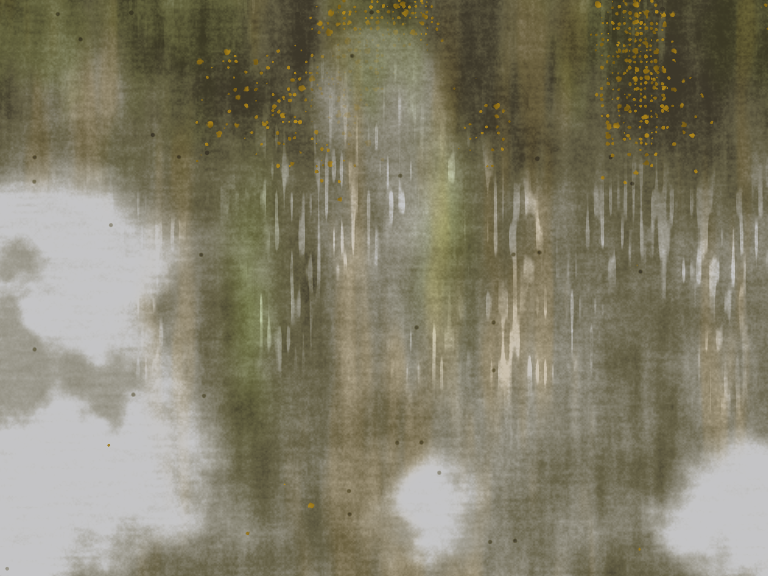
A Shadertoy shader for this texture:

```glsl
// Weathered plaster wall: white paint under olive grime, vertical runs and yellow lichen.

const vec3 SOOT   = vec3(0.24, 0.22, 0.165);
const vec3 OLIVE  = vec3(0.40, 0.38, 0.275);
const vec3 STONE  = vec3(0.52, 0.505, 0.44);
const vec3 CHALK  = vec3(0.64, 0.63, 0.59);
const vec3 PAINT  = vec3(0.77, 0.77, 0.775);
const vec3 ALGAE  = vec3(0.97, 1.04, 0.80);
const vec3 RUST   = vec3(1.03, 0.98, 0.88);
const vec3 LICHEN = vec3(0.62, 0.47, 0.07);
const float MID_TONE = 0.515;
const float TOP_TONE = 0.335;
const float PAINT_TONE = 0.765;
const float GRAIN = 0.055;

float hash(vec2 p) {
    vec3 q = fract(vec3(p.xyx) * 0.1031);
    q += dot(q, q.yzx + 33.33);
    return fract((q.x + q.y) * q.z);
}

float noise(vec2 p) {
    vec2 i = floor(p), f = fract(p);
    f = f * f * (3.0 - 2.0 * f);
    return mix(mix(hash(i), hash(i + vec2(1, 0)), f.x),
               mix(hash(i + vec2(0, 1)), hash(i + vec2(1, 1)), f.x), f.y);
}

float fbm(vec2 p) {
    float sum = 0.0, amp = 0.5;
    for (int i = 0; i < 5; i++) {
        sum += amp * noise(p);
        p = mat2(1.6, 1.2, -1.2, 1.6) * p + 17.3;
        amp *= 0.5;
    }
    return sum / 0.97;
}

// Noise stretched along y, without rotation between octaves
float streaks(vec2 p) {
    return 0.5 * noise(p) + 0.3 * noise(p * 2.3 + 9.1) + 0.2 * noise(p * 5.1 + 4.7);
}

float blob(vec2 p, vec2 centre, vec2 radius) {
    vec2 q = (p - centre) / radius;
    return exp(-dot(q, q));
}

vec3 wallColour(float tone) {
    vec3 c = mix(SOOT, OLIVE, smoothstep(0.20, 0.42, tone));
    c = mix(c, STONE, smoothstep(0.38, 0.55, tone));
    c = mix(c, CHALK, smoothstep(0.50, 0.67, tone));
    return mix(c, PAINT, smoothstep(0.62, 0.77, tone));
}

// One jittered spot per cell, kept where clusters are dense
float lichenSpots(vec2 p, float cells, float seed) {
    vec2 g = p * cells, id = floor(g);
    vec2 centre = 0.35 + 0.3 * vec2(hash(id + seed), hash(id + seed + 31.7));
    vec2 home = (id + 0.5) / cells;
    float cluster = smoothstep(0.42, 0.75, noise(home * vec2(8.0, 3.5) + 5.2));
    float band = smoothstep(0.66, 0.86, home.y) * smoothstep(0.28, 0.6, home.x)
               * (1.0 - 0.7 * smoothstep(1.12, 1.25, home.x));
    float keep = step(hash(id + seed + 77.0), 0.6 * cluster * band);
    float radius = mix(0.10, 0.34, hash(id + seed + 53.0));
    float d = length(fract(g) - centre) + 0.22 * (noise(p * 260.0) - 0.5);
    return keep * (1.0 - smoothstep(radius - 0.09, radius + 0.09, d));
}

void mainImage(out vec4 fragColor, in vec2 fragCoord) {
    vec2 uv = fragCoord / iResolution.xy;
    vec2 p = fragCoord / iResolution.y;
    float cloud = fbm(p * 4.5 + 3.0);
    float mottle = fbm(p * 11.0 + 40.0);
    float runs = streaks(p * vec2(13.0, 1.7) + 21.0);
    float fineRuns = streaks(p * vec2(48.0, 6.0) + 60.0);
    vec2 w = uv + 0.07 * (vec2(cloud, mottle) - 0.5);

    // Grime fading downward, broken by runs
    float grime = smoothstep(0.60, 0.86, uv.y + 0.28 * (cloud - 0.5) + 0.22 * (runs - 0.5));
    float tone = mix(MID_TONE, TOP_TONE, grime);
    tone += 0.28 * (runs - 0.5) + 0.13 * (fineRuns - 0.5) + 0.22 * (mottle - 0.5);
    tone -= 0.13 * blob(w, vec2(0.285, 0.50), vec2(0.035, 0.30));
    tone -= 0.10 * blob(w, vec2(0.395, 0.52), vec2(0.030, 0.22));
    tone -= 0.12 * blob(w, vec2(0.65, 0.62), vec2(0.060, 0.15));
    tone -= 0.12 * blob(w, vec2(0.43, 0.08), vec2(0.065, 0.16));
    tone -= 0.09 * blob(w, vec2(0.90, 0.84), vec2(0.085, 0.25));
    tone += 0.12 * blob(w, vec2(0.10, 0.82), vec2(0.080, 0.13));

    // Pale arch and bare paint areas
    float arch = blob(w, vec2(0.49, 0.83), vec2(0.085, 0.15));
    arch += 0.7 * blob(w, vec2(0.54, 0.66), vec2(0.065, 0.15));
    tone = mix(tone, 0.60 + 0.25 * (mottle - 0.5), 0.8 * smoothstep(0.25, 0.7, arch));
    float bare = blob(w, vec2(0.06, 0.53), vec2(0.20, 0.18))
               + blob(w, vec2(0.03, 0.18), vec2(0.25, 0.23))
               + blob(w, vec2(1.00, 0.08), vec2(0.17, 0.17))
               + 0.8 * blob(w, vec2(0.56, 0.12), vec2(0.09, 0.13));
    bare = smoothstep(0.28, 0.75, bare + 0.9 * (cloud - 0.5) + 0.35 * (mottle - 0.5));
    float stain = smoothstep(0.52, 0.68, fbm(p * 6.0 + 80.0));
    float paintTone = PAINT_TONE - 0.15 * stain + 0.05 * (mottle - 0.5);
    tone = mix(tone, paintTone, bare);

    // Flaked vertical scratches and brushed horizontal marks
    float flakes = smoothstep(0.58, 0.82, noise(p * vec2(150.0, 17.0)));
    flakes *= smoothstep(0.48, 0.66, fbm(p * vec2(8.0, 5.0) + 12.0));
    tone += 0.19 * flakes * smoothstep(0.15, 0.4, uv.y) * (1.0 - 0.7 * grime) * (1.0 - bare);
    tone += 0.045 * (noise(p * vec2(22.0, 160.0)) - 0.5);
    tone += GRAIN * (noise(p * 190.0) + noise(p * 370.0) - 1.0) * mix(1.0, 0.5, bare);

    // Small dark pits
    vec2 pit = p * 24.0;
    vec2 pitId = floor(pit);
    float pitMask = step(0.94, hash(pitId + 8.0))
                  * (1.0 - smoothstep(0.04, 0.12, length(fract(pit) - 0.3 - 0.4 * hash(pitId))));
    tone -= 0.20 * pitMask;

    // Tints and lichen
    vec3 colour = wallColour(tone);
    float green = blob(w, vec2(0.335, 0.48), vec2(0.035, 0.22))
                + 0.8 * blob(w, vec2(0.575, 0.60), vec2(0.035, 0.16))
                + 0.6 * grime * smoothstep(0.42, 0.65, fbm(p * vec2(6.0, 3.0) + 33.0));
    colour *= mix(vec3(1.0), ALGAE, clamp(green, 0.0, 1.0) * (1.0 - bare));
    colour *= mix(vec3(1.0), RUST, smoothstep(0.5, 0.7, runs) * (1.0 - bare));
    float lichen = max(lichenSpots(p, 62.0, 3.0), lichenSpots(p + 0.007, 105.0, 19.0));
    colour = mix(colour, LICHEN * (0.75 + 0.5 * noise(p * 90.0)), 0.85 * lichen * (1.0 - 0.8 * smoothstep(0.25, 0.7, arch)));
    fragColor = vec4(clamp(colour, 0.0, 1.0), 1.0);
}
```
